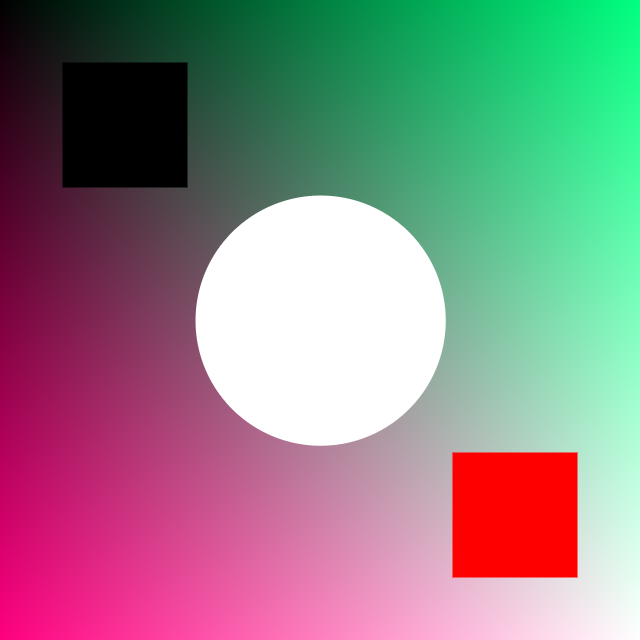
Give the GLSL for this background, as a WebGL 1 fragment shader.

```glsl
precision highp float;

// A two-axis colour gradient (black, green, pink and white corners) behind
// a white disc in the middle, a black square at upper left and a red square
// at lower right. Shapes are distance functions with one-pixel soft edges.

uniform vec2 u_resolution;

// Gradient: colour added along each axis, starting from black at upper left
const vec3 RIGHTWARD_COLOR = vec3(0.0, 1.0, 0.5);
const vec3 DOWNWARD_COLOR = vec3(1.0, 0.0, 0.5);

// Shapes, in units of the canvas
const vec2 DISC_CENTER = vec2(0.501, 0.499);
const float DISC_RADIUS = 0.1955;
const vec3 DISC_COLOR = vec3(1.0);

const float SQUARE_HALF_SIDE = 0.097656;
const vec2 BLACK_CENTER = vec2(0.195312, 0.804688);
const vec3 BLACK_COLOR = vec3(0.0);
const vec2 RED_CENTER = vec2(0.804688, 0.195312);
const vec3 RED_COLOR = vec3(1.0, 0.0, 0.0);

float discDistance(vec2 p, float radius) {
  return length(p) - radius;
}

float squareDistance(vec2 p, float halfSide) {
  vec2 d = abs(p) - halfSide;
  return length(max(d, 0.0)) + min(max(d.x, d.y), 0.0);
}

// Share of a pixel that lies inside a shape
float coverage(float dist) {
  return clamp(0.5 - dist * min(u_resolution.x, u_resolution.y), 0.0, 1.0);
}

void main() {
  vec2 uv = gl_FragCoord.xy / u_resolution;

  // Background
  vec3 color = uv.x * RIGHTWARD_COLOR + (1.0 - uv.y) * DOWNWARD_COLOR;

  // Foreground shapes
  float disc = discDistance(uv - DISC_CENTER, DISC_RADIUS);
  float blackSquare = squareDistance(uv - BLACK_CENTER, SQUARE_HALF_SIDE);
  float redSquare = squareDistance(uv - RED_CENTER, SQUARE_HALF_SIDE);
  color = mix(color, DISC_COLOR, coverage(disc));
  color = mix(color, BLACK_COLOR, coverage(blackSquare));
  color = mix(color, RED_COLOR, coverage(redSquare));

  gl_FragColor = vec4(color, 1.0);
}
```
